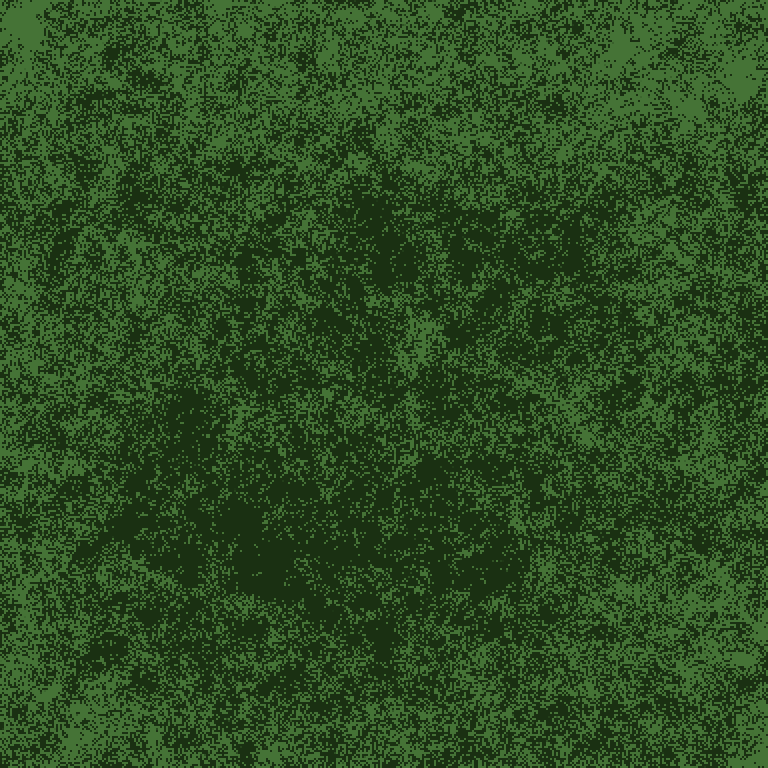
Write a Shadertoy shader that draws this texture.

```glsl
// Grainy two-tone moss: fine square specks gathered in clumps around dark hollows.
#define DARK_GREEN vec3(0.10, 0.19, 0.07)
#define LIGHT_GREEN vec3(0.27, 0.45, 0.21)
#define GRAINS 384.0        // specks across the canvas
#define BASE_SHARE 0.405    // mean share of light specks
#define CLUMP_SCALE 28.0    // coarsest clumps across the canvas
#define CLUMP_STRENGTH 0.45
#define DRIFT_STRENGTH 0.16
#define EDGE_SOFTNESS 0.006

// Integer hash of a lattice cell, from 0 to 1
float hash(vec2 cell) {
    uvec2 q = uvec2(ivec2(cell) + 4096) * uvec2(1597u, 3571u);
    uint h = (q.x ^ (q.y << 11)) * 747796u + 2891u;
    h = (h ^ (h >> 15)) * 73244u + q.y;
    h = (h ^ (h >> 13)) * 668265u;
    h ^= h >> 16;
    return float(h & 65535u) / 65535.0;
}

// Smoothly interpolated lattice noise
float valueNoise(vec2 p) {
    vec2 cell = floor(p);
    vec2 f = fract(p);
    f = f * f * (3.0 - 2.0 * f);
    float low = mix(hash(cell), hash(cell + vec2(1, 0)), f.x);
    float high = mix(hash(cell + vec2(0, 1)), hash(cell + vec2(1, 1)), f.x);
    return mix(low, high, f.y);
}

// Three equally strong octaves, centred on zero
float clumps(vec2 p) {
    float sum = 0.0;
    float scale = CLUMP_SCALE;
    for (int i = 0; i < 3; i++) {
        sum += valueNoise(p * scale + 37.0 * float(i + 1)) - 0.5;
        scale *= 2.0;
    }
    return sum;
}

// Soft elliptical hollow
float hollow(vec2 p, vec2 centre, vec2 radius) {
    vec2 d = (p - centre) / radius;
    return exp(-dot(d, d));
}

// Broad light and shade: bright top and sides, dark hollows
float shading(vec2 p) {
    float side = 2.0 * p.x - 1.0;
    float share = BASE_SHARE + 0.12 * side * side;
    share += 0.25 * smoothstep(0.75, 1.0, p.y);
    share -= 0.45 * hollow(p, vec2(0.42, 0.29), vec2(0.26, 0.12));
    share -= 0.20 * hollow(p, vec2(0.55, 0.67), vec2(0.35, 0.10));
    float drift = valueNoise(p * vec2(5.0, 9.0) + 11.0) - 0.5;
    return share + DRIFT_STRENGTH * drift;
}

void mainImage(out vec4 fragColor, in vec2 fragCoord) {
    vec2 uv = fragCoord / iResolution.xy;

    // One sample per speck keeps the grains square
    vec2 cell = floor(uv * GRAINS);
    vec2 p = (cell + 0.5) / GRAINS;

    float share = shading(p) + CLUMP_STRENGTH * clumps(p);
    float grain = hash(cell + 613.0);
    float light = smoothstep(-EDGE_SOFTNESS, EDGE_SOFTNESS, share - grain);

    fragColor = vec4(mix(DARK_GREEN, LIGHT_GREEN, light), 1.0);
}
```
